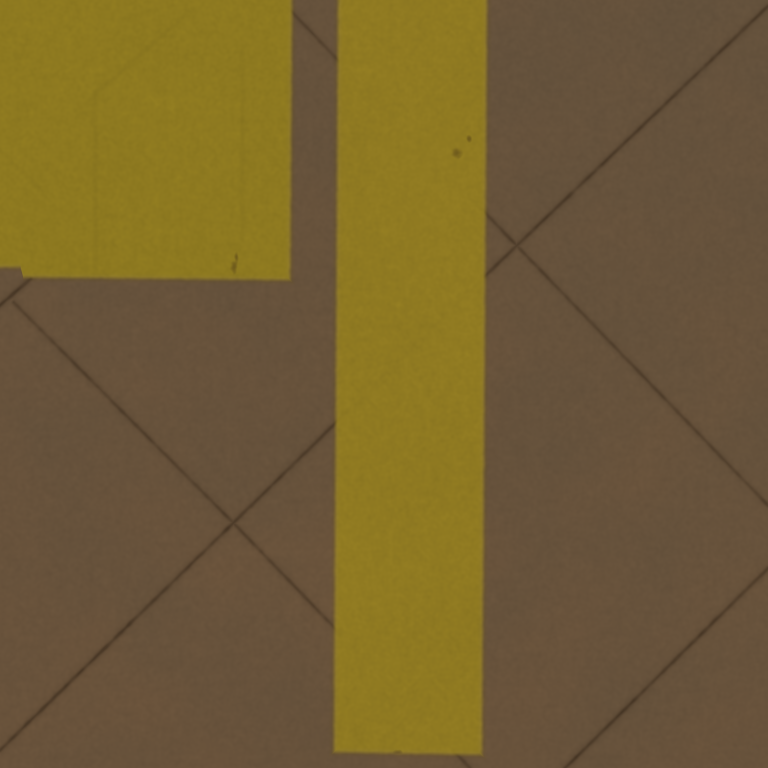
This texture is drawn by a WebGL 2 fragment shader. Its source:

```glsl
#version 300 es
precision highp float;
// Worn yellow tape over brown floor tiles laid diagonally.
// Seams are distance-to-segment lines, tape pieces are slanted half-plane
// boxes, and gradient noise supplies mottling, grain and ragged edges.

uniform vec2 u_resolution;
out vec4 fragColor;

const vec3 FLOOR_WARM = vec3(0.413, 0.323, 0.230);
const vec3 FLOOR_COOL = vec3(0.392, 0.320, 0.236);
const vec3 SEAM_COLOR = vec3(0.235, 0.175, 0.115);
const vec3 TAPE_COLOR = vec3(0.562, 0.477, 0.130);
const vec3 PATCH_COLOR = vec3(0.555, 0.475, 0.124);
const vec3 STAIN_COLOR = vec3(0.320, 0.245, 0.090);
const float SEAM_CORE = 0.0026;
const float SEAM_HALO = 0.0060;
const float SEAM_STRENGTH = 0.60;
const float FALLING_SEAM = 0.78;
const float SEAM_THROUGH_TAPE = 0.03;
const float CREASE_STRENGTH = 0.025;
const float EDGE_SOFTNESS = 0.0036;
const float BLEED_SOFTNESS = 0.0080;
const float EDGE_WOBBLE = 0.0008;
const float GRAIN = 0.036;
const float MOTTLE = 0.030;

// Seam ends: start.xy, end.xy
const vec4 SEAMS[9] = vec4[9](
  vec4(0.000, 0.023, 0.436, 0.448), vec4(0.436, 0.448, 0.634, 0.643),
  vec4(0.634, 0.643, 1.000, 0.992), vec4(-0.01, 0.594, 0.040, 0.637),
  vec4(0.736, 0.000, 1.000, 0.260), vec4(0.018, 0.606, 0.303, 0.320),
  vec4(0.303, 0.320, 0.612, 0.000), vec4(0.365, 1.000, 0.673, 0.680),
  vec4(0.673, 0.680, 1.000, 0.342));

// Faint folds in the wide patch
const vec4 CREASES[4] = vec4[4](
  vec4(0.124, 0.638, 0.124, 0.880), vec4(0.316, 0.690, 0.316, 0.940),
  vec4(0.100, 0.857, 0.250, 0.987), vec4(0.000, 0.805, 0.055, 0.750));

// Stains: centre.xy, radii.zw
const vec4 STAINS[5] = vec4[5](
  vec4(0.595, 0.801, 0.0085, 0.0080), vec4(0.611, 0.819, 0.0045, 0.0055),
  vec4(0.305, 0.652, 0.0055, 0.0100), vec4(0.518, 0.020, 0.0075, 0.0040),
  vec4(0.308, 0.665, 0.0035, 0.0080));

vec2 hashGradient(vec2 cell) {
  vec3 h = fract(cell.xyx * vec3(0.1031, 0.1030, 0.0973));
  h += dot(h, h.yzx + 33.33);
  return 2.0 * fract((h.xx + h.yz) * h.zy) - 1.0;
}

float gradientNoise(vec2 p) {
  vec2 i = floor(p), f = p - i;
  vec2 w = f * f * f * (f * (f * 6.0 - 15.0) + 10.0);
  vec2 e = vec2(0.0, 1.0);
  float a = dot(hashGradient(i), f);
  float b = dot(hashGradient(i + e.yx), f - e.yx);
  float c = dot(hashGradient(i + e.xy), f - e.xy);
  float d = dot(hashGradient(i + e.yy), f - e.yy);
  return mix(mix(a, b, w.x), mix(c, d, w.x), w.y);
}

float fbm(vec2 p) {
  float sum = 0.0, amp = 0.6;
  for (int k = 0; k < 4; k++) {
    sum += amp * gradientNoise(p);
    p = p * 2.03 + 17.1;
    amp *= 0.55;
  }
  return sum;
}

float segmentDistance(vec2 p, vec4 s) {
  vec2 d = s.zw - s.xy, q = p - s.xy;
  return length(q - d * clamp(dot(q, d) / dot(d, d), 0.0, 1.0));
}

// Signed distances, negative inside
float stripDistance(vec2 p) {
  float left = mix(0.4346, 0.4401, p.y);
  float right = mix(0.6275, 0.6341, p.y);
  float bottom = 0.0208 - 0.02 * (p.x - 0.435);
  return max(max(left - p.x, p.x - right), bottom - p.y);
}

float patchDistance(vec2 p) {
  float right = 0.3778 + 0.007 * (p.y - 0.637);
  float bottom = mix(0.652, 0.6393 - 0.0105 * p.x, smoothstep(0.026, 0.031, p.x));
  return max(p.x - right, bottom - p.y);
}

void main() {
  vec2 p = gl_FragCoord.xy / u_resolution;
  float soft = max(EDGE_SOFTNESS, 0.9 / min(u_resolution.x, u_resolution.y));
  float mottle = fbm(p * 6.0 + 3.0);
  float grain = 0.8 * gradientNoise(p * 180.0) + gradientNoise(p * 105.0 + 40.0)
              + 0.6 * gradientNoise(p * 48.0 + 70.0);
  float wobble = EDGE_WOBBLE * gradientNoise(p * 80.0 + 9.0);

  // Floor, warmer towards the lower left
  float warmth = clamp(0.85 - 0.45 * p.y - 0.25 * p.x + 0.8 * mottle, 0.0, 1.0);
  vec3 color = mix(FLOOR_COOL, FLOOR_WARM, warmth);

  // Tile seams: dark core in a soft halo, worn unevenly
  float seam = 0.0;
  for (int k = 0; k < 9; k++) {
    float d = segmentDistance(p, SEAMS[k]) + wobble;
    float line = 0.75 * exp(-d * d / (SEAM_CORE * SEAM_CORE)) + 0.25 * exp(-d * d / (SEAM_HALO * SEAM_HALO));
    seam = max(seam, line * (SEAMS[k].w > SEAMS[k].y ? 1.0 : FALLING_SEAM));
  }
  float wear = 0.95 + 0.5 * gradientNoise(p * 22.0) + 0.5 * gradientNoise(p * 75.0);
  seam *= SEAM_STRENGTH * wear;
  color = mix(color, SEAM_COLOR, seam);

  // Tape with folds and stains
  float strip = stripDistance(p) + wobble, wide = patchDistance(p) + wobble;
  float edge = min(strip, wide);
  vec3 tape = wide < strip ? PATCH_COLOR : TAPE_COLOR;
  tape = mix(tape, SEAM_COLOR, seam * SEAM_THROUGH_TAPE);
  for (int k = 0; k < 4; k++)
    tape *= 1.0 - CREASE_STRENGTH * (1.0 - smoothstep(0.0, 0.006, segmentDistance(p, CREASES[k])));
  for (int k = 0; k < 5; k++) {
    float r = length((p - STAINS[k].xy) / STAINS[k].zw) + 0.4 * gradientNoise(p * 150.0);
    tape = mix(tape, STAIN_COLOR, 0.5 * (1.0 - smoothstep(0.1, 1.1, r)));
  }

  // Brightness turns quickly at the border, the yellow tint bleeds wider
  float cover = 1.0 - smoothstep(-soft, soft, edge);
  float tint = 1.0 - smoothstep(-BLEED_SOFTNESS, BLEED_SOFTNESS, edge);
  color = mix(color, tape, vec3(cover, cover, tint));

  // Shared surface texture
  color *= 1.0 + MOTTLE * mottle + GRAIN * grain;
  fragColor = vec4(color, 1.0);
}
```
